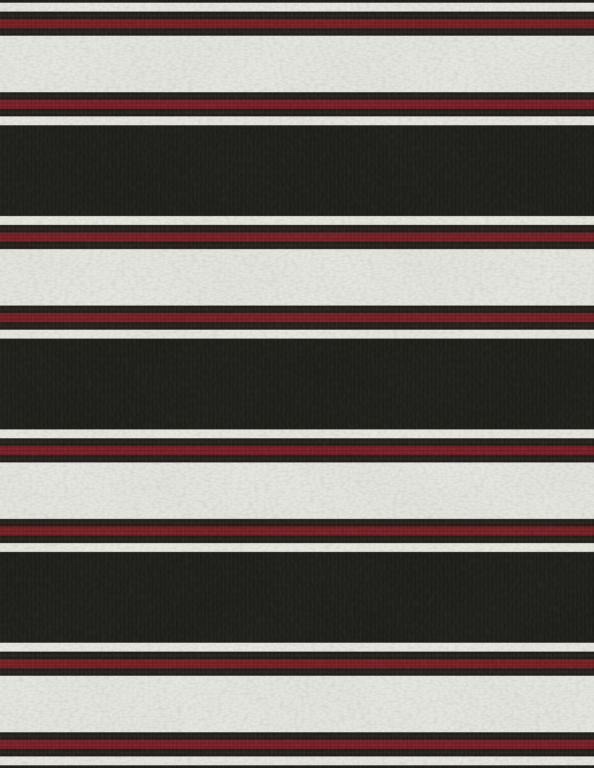
This pattern is drawn by a WebGL 1 fragment shader. Its source:

```glsl
precision highp float;

uniform vec2 u_resolution;

// Lengths are fractions of the canvas height.
const float PERIOD = 0.2778;
const float CREAM_CENTRE = 0.6389;

// Band edges, measured outward from the centre of a wide cream stripe.
const float CREAM_EDGE = 0.0368;
const float RED_INNER = 0.0464;
const float RED_OUTER = 0.0584;
const float PIPING_INNER = 0.0682;
const float PIPING_OUTER = 0.0798;
const float EDGE_SOFTNESS = 0.0011;

const vec3 CREAM = vec3(0.87, 0.875, 0.845);
const vec3 PIPING = vec3(0.88, 0.88, 0.85);
const vec3 BLACK = vec3(0.132, 0.132, 0.114);
const vec3 RED = vec3(0.465, 0.135, 0.155);
const vec3 BROWN = vec3(0.21, 0.16, 0.135);

const vec2 CREAM_FLECKS = vec2(150.0, 300.0);
const vec2 DARK_FLECKS = vec2(260.0, 130.0);
const float CREAM_WEAR = 0.055;
const float DARK_WEAR = 0.028;
const float THREADS = 190.0;
const float RIBS = 210.0;

const float TAU = 6.2831853;

vec2 hash2(vec2 cell) {
  vec3 q = fract(cell.xyx * vec3(0.1031, 0.1030, 0.0973));
  q += dot(q, q.yzx + 33.33);
  return fract((q.xx + q.yz) * q.zy);
}

// Distance to the nearest scattered point, roughly 0 to 1.
float cellular(vec2 p) {
  vec2 cell = floor(p);
  vec2 local = fract(p);
  float nearest = 2.0;
  for (int y = -1; y <= 1; y++) {
    for (int x = -1; x <= 1; x++) {
      vec2 offset = vec2(float(x), float(y));
      vec2 toPoint = offset + hash2(cell + offset) - local;
      nearest = min(nearest, dot(toPoint, toPoint));
    }
  }
  return sqrt(nearest);
}

// Slow unevenness of the cloth, about -1 to 1.
float clothDrift(vec2 p) {
  return 0.5 * sin(p.x * 23.0 + 2.0 * sin(p.y * 17.0))
       + 0.3 * sin(p.y * 61.0 + 3.0 * sin(p.x * 13.0))
       + 0.2 * sin(p.x * 97.0 + p.y * 41.0);
}

float stepAt(float edge, float d, float blur) {
  return smoothstep(edge - blur, edge + blur, d);
}

void main() {
  vec2 p = gl_FragCoord.xy / u_resolution.y;
  float pixel = 1.0 / u_resolution.y;
  float blur = max(EDGE_SOFTNESS, 0.7 * pixel);

  // Mirrored distance from the nearest cream stripe centre.
  float d = abs(fract((p.y - CREAM_CENTRE) / PERIOD + 0.5) - 0.5) * PERIOD;

  float pastCream = stepAt(CREAM_EDGE, d, blur);
  float red = stepAt(RED_INNER, d, blur) - stepAt(RED_OUTER, d, blur);
  float piping = stepAt(PIPING_INNER, d, blur) - stepAt(PIPING_OUTER, d, blur);

  // Lighter brown thread along the middle of each dark border.
  float innerThread = abs(d - 0.5 * (CREAM_EDGE + RED_INNER));
  float outerThread = abs(d - 0.5 * (RED_OUTER + PIPING_INNER));
  float thread = 1.0 - smoothstep(0.0, 0.0028, min(innerThread, outerThread));

  vec3 colour = mix(CREAM, BLACK, pastCream);
  colour = mix(colour, BROWN, 0.65 * thread);
  colour = mix(colour, RED, red);
  colour = mix(colour, PIPING, piping);

  // Cloth grain: crosswise flecks on cream, upright ribs on the darks.
  float light = max(1.0 - pastCream, piping);
  float lightGrain = cellular(p * CREAM_FLECKS) - 0.5
                   + 0.4 * (cellular(p * CREAM_FLECKS.yx * 0.6) - 0.5);
  float darkGrain = cellular(p * DARK_FLECKS) - 0.5
                  + 0.3 * sin(p.x * THREADS * TAU);
  colour += mix(DARK_WEAR * darkGrain, -CREAM_WEAR * lightGrain, light);
  colour += 0.006 * clothDrift(p) * mix(0.6, 1.0, light);
  colour *= 1.0 + 0.06 * red * sin(p.y * RIBS * TAU);

  gl_FragColor = vec4(clamp(colour, 0.0, 1.0), 1.0);
}
```
